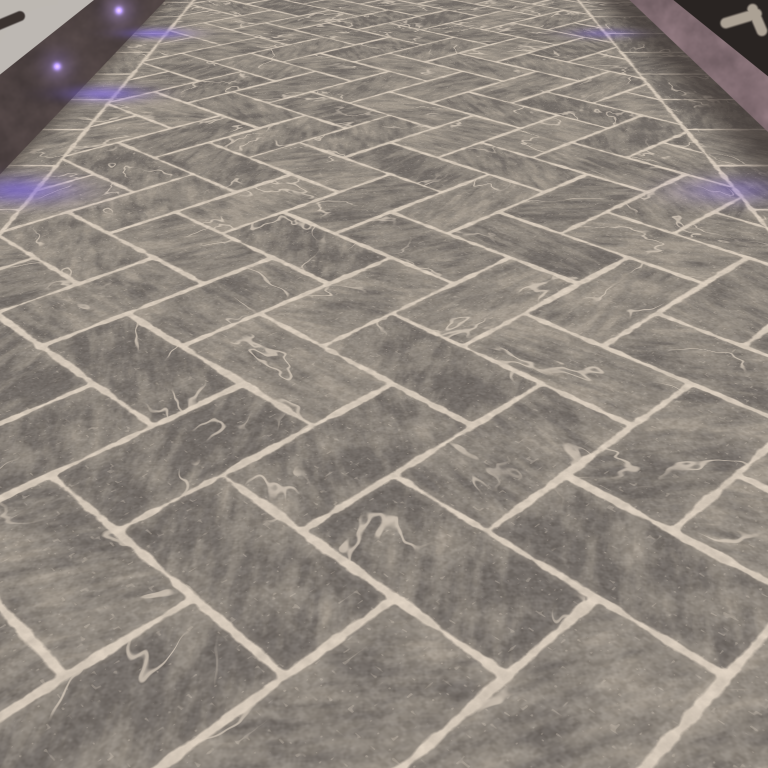
A WebGL 1 fragment shader for this texture:

```glsl
precision highp float;
uniform vec2 u_resolution;

const vec3 SLATE_DARK = vec3(0.45, 0.425, 0.405);
const vec3 SLATE = vec3(0.56, 0.53, 0.495);
const vec3 SLATE_PALE = vec3(0.67, 0.63, 0.58);
const vec3 GROUT = vec3(0.85, 0.80, 0.74);
const vec3 SHADOW = vec3(0.23, 0.20, 0.19);
const vec3 MAUVE = vec3(0.50, 0.42, 0.44);
const vec3 VIOLET = vec3(0.50, 0.42, 0.86);
const float HORIZON = 0.301;   // height of the vanishing line above the canvas
const float CENTRE_X = 0.5026;
const float BORDER = 0.83;     // straight joint on each side of the floor
const vec2 GROUND_SCALE = vec2(8.23, 12.4);

float hash(vec2 p) {
  vec3 q = fract(p.xyx * 0.1031);
  q += dot(q, q.yzx + 33.33);
  return fract((q.x + q.y) * q.z);
}

float noise(vec2 p) {
  vec2 i = floor(p), f = fract(p);
  f = f * f * (3.0 - 2.0 * f);
  return mix(mix(hash(i), hash(i + vec2(1, 0)), f.x),
             mix(hash(i + vec2(0, 1)), hash(i + vec2(1, 1)), f.x), f.y);
}

float fbm(vec2 p) {
  float sum = 0.0, amp = 0.533;
  for (int i = 0; i < 4; i++) {
    sum += amp * noise(p);
    p = mat2(1.6, 1.2, -1.2, 1.6) * p + 7.3;
    amp *= 0.5;
  }
  return sum;
}

float insideBox(vec2 p, vec2 halfSize, float radius) {
  vec2 d = abs(p) - halfSize + radius;
  return radius - length(max(d, 0.0)) - min(max(d.x, d.y), 0.0);
}

float capsule(vec2 p, vec2 a, vec2 b) {
  vec2 ab = b - a;
  return length(p - a - ab * clamp(dot(p - a, ab) / dot(ab, ab), 0.0, 1.0));
}

float spot(vec2 p, vec2 radius) {
  return exp(-dot(p / radius, p / radius));
}

// Two-by-one herringbone: xy is the paver centre, zw its half size
vec4 herringbone(vec2 g) {
  vec2 cell = floor(g);
  float k = floor(mod(cell.x - cell.y + 0.5, 4.0));
  vec2 halfSize = k < 1.5 ? vec2(1.0, 0.5) : vec2(0.5, 1.0);
  if (k == 1.0) cell.x -= 1.0;
  if (k == 2.0) cell.y -= 1.0;
  return vec4(cell + halfSize, halfSize);
}

// Cloudy slate with cleft streaks, grain and pale veins
vec3 slate(vec2 g, vec2 id, float blur) {
  float seed = hash(id * 2.0 + 80.0), turn = seed * 6.3;
  vec2 r = g + seed * vec2(37.0, 17.0);
  vec2 t = mat2(cos(turn), sin(turn), -sin(turn), cos(turn)) * r;
  float cloud = fbm(r * 2.6), streak = fbm(t * vec2(3.0, 11.0));
  float tone = cloud * 0.5 + streak * 0.5 + (seed - 0.5) * 0.2;
  vec3 col = mix(SLATE_DARK, SLATE, smoothstep(0.28, 0.56, tone));
  col = mix(col, SLATE_PALE, 0.7 * smoothstep(0.53, 0.74, tone));
  float grain = noise(r * 48.0) + noise(r * 23.0) - 1.0;
  col += 0.08 * grain / (1.0 + blur * 40.0);
  float ridge = abs(fbm(t * vec2(1.0, 1.9) + 11.0) - 0.5);
  float vein = 1.0 - smoothstep(0.003, 0.014 + blur * 0.4, ridge);
  vein *= smoothstep(0.45, 0.7, noise(r * 1.8 + 9.0));
  float fleck = smoothstep(0.86, 0.97, noise(r * 31.0 + 4.0));
  return mix(col, GROUT, max(vein * 0.75, fleck * 0.3));
}

vec3 pavedFloor(float x, float depth) {
  vec2 ground = vec2(x, 1.0 / depth) * GROUND_SCALE;
  float blur = (GROUND_SCALE.x + GROUND_SCALE.y / depth) / depth * 0.35 / u_resolution.y;
  vec2 g = vec2(ground.x - ground.y, ground.x + ground.y) * 0.5 + vec2(0.7, 0.21);
  vec4 paver = herringbone(g);
  vec2 local = g - paver.xy;
  if (abs(x) > BORDER) {
    // Edging course outside the straight joint
    float row = floor(ground.y / 2.4);
    paver = vec4(sign(x) * 40.0, row, 1.2, 0.85);
    local = vec2((abs(x) - BORDER) * 5.82 - 1.2, (ground.y - (row + 0.5) * 2.4) * 0.707);
  }
  float edge = insideBox(local, paver.zw, 0.07);
  edge = min(edge, abs(abs(x) - BORDER) * 5.82);
  edge += (fbm(g * 7.0) - 0.5) * 0.055;
  float width = 0.022 + 0.022 * noise(g * 1.7);
  float joint = 1.0 - smoothstep(width - 0.008 - blur * 0.5, width + 0.008 + blur * 0.5, edge);
  vec3 mortar = GROUT * (0.9 + 0.16 * fbm(g * 16.0));
  vec3 stone = slate(g, paver.xy, blur);
  stone = mix(stone, SLATE_PALE, 0.25 * (1.0 - smoothstep(0.03, 0.11, edge)));
  vec3 col = mix(stone, mortar, joint);
  float shade = smoothstep(0.84, 1.02, x) * 0.7 + smoothstep(0.88, 0.97, -x) * 0.5;
  return mix(col, SHADOW, shade);
}

vec3 scene(vec2 p) {
  float depth = p.y + HORIZON, x = (p.x - CENTRE_X) / depth;
  float soft = 1.5 / (u_resolution.y * depth);
  vec3 col = pavedFloor(x, depth);
  // Plinth and cabinet on the left, step and dark recess on the right
  float worn = 0.8 + 0.4 * fbm(p * 40.0);
  col = mix(col, mix(SHADOW, MAUVE, 0.25) * worn, smoothstep(0.95, 0.95 + soft, -x));
  col = mix(col, vec3(0.74, 0.72, 0.70), smoothstep(1.26, 1.26 + soft, -x));
  col = mix(col, MAUVE * worn, smoothstep(1.05, 1.05 + soft, x));
  col = mix(col, SHADOW * 0.7, smoothstep(1.24, 1.24 + soft, x));
  float handle = capsule(p, vec2(-0.01, 0.036), vec2(0.026, 0.021));
  float tap = min(capsule(p, vec2(0.945, 0.03), vec2(0.985, 0.018)),
                  capsule(p, vec2(0.98, 0.012), vec2(0.992, 0.04)));
  col = mix(col, SHADOW, 1.0 - smoothstep(0.005, 0.008, handle));
  col = mix(col, SLATE_PALE, 1.0 - smoothstep(0.005, 0.009, tap));
  // Violet lamps and their pools of light
  for (int i = 0; i < 3; i++) {
    float n = float(i);
    float pool = GROUND_SCALE.y / (22.6 + 6.7 * n), lamp = GROUND_SCALE.y / (24.6 + 7.4 * n);
    vec2 size = vec2(0.12, 0.055 * pool) * pool;
    float glow = spot(p - vec2(CENTRE_X - 0.87 * pool, pool - HORIZON), size);
    glow += abs(n - 1.0) * 0.6 * spot(p - vec2(CENTRE_X + 0.82 * pool, pool - HORIZON), size);
    col = mix(col, VIOLET, 0.65 * glow);
    vec2 bulb = p - vec2(CENTRE_X - 1.105 * lamp, lamp - HORIZON);
    col += VIOLET * (spot(bulb, vec2(0.005)) + 0.25 * spot(bulb, vec2(0.02)));
  }
  return col;
}

void main() {
  vec3 sum = vec3(0.0);
  for (int i = 0; i < 4; i++) {
    vec2 offset = vec2(mod(float(i), 2.0), floor(float(i) / 2.0)) * 0.5 - 0.25;
    vec2 uv = (gl_FragCoord.xy + offset) / u_resolution;
    sum += scene(vec2(uv.x, 1.0 - uv.y));
  }
  gl_FragColor = vec4(sum * 0.25, 1.0);
}
```
